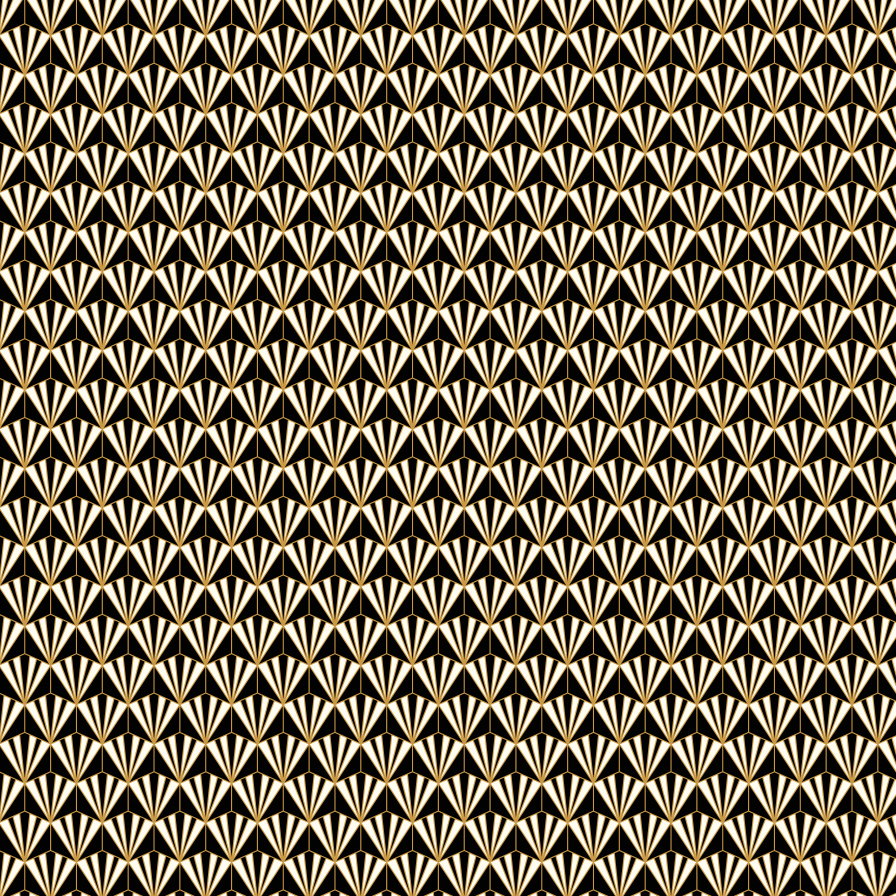
Reproduce this pattern procedurally as a Shadertoy shader.

```glsl
// Art Deco fan scales: cream and black rays inside gold-lined pointed fans.
// Rows are staggered by half a fan. Each point is folded into one half cell,
// then coloured by ray slope and outlined by line distances, with supersampling.

const vec2  COUNT = vec2(17.33, 22.76);     // fans across, rows down the canvas
const vec2  ANCHOR = vec2(0.4027, 0.6090);  // one fan's lower tip, canvas units
const float ROOF_RISE = 0.225;              // peak above the corners, fan widths
const vec3  RAY_SLOPES = vec3(0.105, 0.259, 0.394); // stripe edges, x over y
const float LINE_HALF = 0.0105;             // half line width, fan widths
const int   SAMPLES = 4;                    // samples per pixel side

const vec3 BLACK = vec3(0.012, 0.008, 0.008);
const vec3 CREAM = vec3(1.0, 0.992, 0.945);
const vec3 GOLD  = vec3(0.79, 0.60, 0.27);

// Distance to the line x = slope * y through the origin.
float slopeDistance(vec2 p, float slope) {
    return abs(p.x - slope * p.y) * inversesqrt(1.0 + slope * slope);
}

// Positive inside the cream stripes; p is relative to the fan's tip.
float creamStripes(vec2 p) {
    vec3 edge = (p.x - RAY_SLOPES * p.y) * inversesqrt(1.0 + RAY_SLOPES * RAY_SLOPES);
    return max(min(edge.x, -edge.y), edge.z);
}

float rayDistance(vec2 p) {
    return min(slopeDistance(p, RAY_SLOPES.x),
           min(slopeDistance(p, RAY_SLOPES.y), slopeDistance(p, RAY_SLOPES.z)));
}

vec3 fanPattern(vec2 uv, float aa) {
    vec2 p = (uv - ANCHOR) * COUNT.x;
    float rowHeight = COUNT.x / COUNT.y;

    // Fold into the right half of a staggered cell, tip at the origin.
    float row = floor(p.y / rowHeight);
    float x = abs(fract(p.x - 0.5 * row + 0.5) - 0.5);
    float y = p.y - row * rowHeight;

    float sideSlope = 0.5 / rowHeight;
    bool inFan = x < sideSlope * y;
    bool underRoof = y < 2.0 * ROOF_RISE * x;

    // Fan sides and the roof of the row below.
    float line = slopeDistance(vec2(x, y), sideSlope);
    line = min(line, slopeDistance(vec2(y, x), 2.0 * ROOF_RISE));

    vec3 color = BLACK;
    if (inFan || underRoof) {
        // Striped fan interior.
        vec2 fan = inFan ? vec2(x, y) : vec2(0.5 - x, y + rowHeight);
        color = mix(BLACK, CREAM, smoothstep(-aa, aa, creamStripes(fan)));
        line = min(line, rayDistance(fan));
    } else {
        // Upright line from the peak to the tip above.
        line = min(line, 0.5 - x);
    }
    return mix(color, GOLD, smoothstep(aa, -aa, line - LINE_HALF));
}

void mainImage(out vec4 fragColor, in vec2 fragCoord) {
    float scale = min(iResolution.x, iResolution.y);
    float aa = 0.5 * COUNT.x / (scale * float(SAMPLES));
    vec3 sum = vec3(0.0);
    for (int j = 0; j < SAMPLES; j++) {
        for (int i = 0; i < SAMPLES; i++) {
            vec2 offset = (vec2(i, j) + 0.5) / float(SAMPLES) - 0.5;
            sum += fanPattern((fragCoord + offset) / scale, aa);
        }
    }
    fragColor = vec4(sum / float(SAMPLES * SAMPLES), 1.0);
}
```
